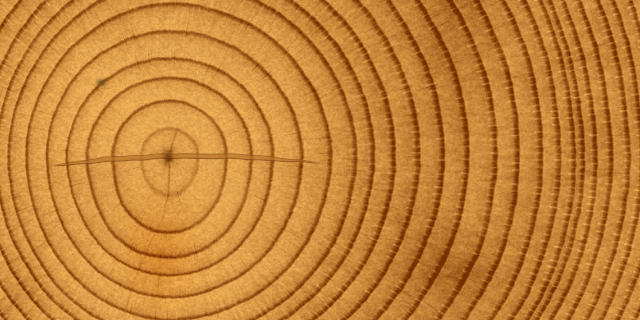
Reproduce this texture procedurally as a Shadertoy shader.

```glsl
// Cross-cut wood: growth rings around an off-centre pith, with rays and cracks.
// A direction-dependent radius bends the rings; polar cells scatter the rays
// and checks, and layered value noise supplies stains and fine grain.

const int RINGS = 24;
const float ringRadius[RINGS] = float[RINGS](
    .091, .180, .258, .323, .413, .504, .583, .640,
    .706, .781, .856, .934, 1.023, 1.094, 1.168, 1.224,
    1.270, 1.297, 1.336, 1.383, 1.437, 1.480, 1.530, 1.580);

float hash(vec2 p) {
    vec3 q = fract(vec3(p.xyx) * .1031);
    q += dot(q, q.yzx + 33.33);
    return fract((q.x + q.y) * q.z);
}

float noise(vec2 p) {
    vec2 i = floor(p), f = fract(p);
    f = f * f * (3. - 2. * f);
    return mix(mix(hash(i), hash(i + vec2(1, 0)), f.x),
               mix(hash(i + vec2(0, 1)), hash(i + vec2(1, 1)), f.x), f.y);
}

// Soft elliptical spot, one at its centre
float spot(vec2 p, vec2 centre, vec2 size) {
    vec2 d = (p - centre) / size;
    return exp(-dot(d, d));
}

// Thin stroke mask from a signed distance
float stroke(float d, float halfWidth, float soft) {
    return 1. - smoothstep(halfWidth - soft, halfWidth + soft, abs(d));
}

// Radius along the growth: narrower rings to the left, stretched core below
float growthRadius(vec2 q, float r) {
    vec2 dir = q / r;
    float left = pow(max(-dir.x, 0.), 1.5);
    float up = max(dir.y, 0.), down = max(-dir.y, 0.);
    float g = r + left * (.008 + .42 * max(r - .313, 0.));
    g += up * up * .055 * r;
    g += down * down * (.3 * max(r - .34, 0.) - .055 * smoothstep(0., .23, r));
    return g + .006 * (noise(q * 7. + 20.) - .5) + .003 * (noise(q * 23. + 50.) - .5);
}

void mainImage(out vec4 fragColor, in vec2 fragCoord) {
    vec2 p = fragCoord / iResolution.y;
    float px = 1. / iResolution.y;
    vec2 q = p - vec2(.526, .510);
    float r = length(q) + 1e-4;
    float turn = atan(q.y, q.x) / 6.28318 + .5;
    float g = growthRadius(q, r);

    // Rings: a dark core with a soft inner tail and a crisp outer edge
    float ring = 0., nearest = 9., nearRadius = 0.;
    float ragged = .003 * (noise(vec2(turn * 330., g * 9.)) - .5);
    for (int i = 0; i < RINGS; i++) {
        float d = g - ringRadius[i] + ragged - .002;
        float age = smoothstep(.2, .8, ringRadius[i]);
        float w = mix(.0075, .0145, age) * (ringRadius[i] > 1.25 ? .85 : 1.);
        float dark = d < 0. ? max(exp(-d * d / (w * w)), .5 * exp(d / (1.9 * w)))
                            : 1. - smoothstep(0., .006 + px, d);
        ring = max(ring, dark * (i == 0 ? .42 : mix(.84, 1., age)));
        if (abs(d) < abs(nearest)) {
            nearest = d;
            nearRadius = ringRadius[i];
        }
    }
    ring *= .85 + .3 * noise(q * 9.);

    // Pale rays crossing each ring, short and closely spaced
    float rayCell = turn * floor(290. * nearRadius);
    float rayHash = hash(vec2(floor(rayCell), floor(nearRadius * 500.)));
    float ray = 1. - smoothstep(.04, .22, abs(fract(rayCell) - .35 - .3 * rayHash));
    ray *= 1. - smoothstep(.006, .012 + .009 * rayHash, abs(nearest + .007));
    ray *= smoothstep(.4, .75, g) * (.4 + .6 * rayHash);

    // Short dark radial checks, as many per turn as each band has room for
    float band = floor(r * 11.);
    vec2 checkCell = vec2(turn * floor(13. * (band + 1.)), r * 11.);
    float checkHash = hash(floor(checkCell) + 7.);
    float across = (fract(checkCell.x) - .2 - .6 * fract(checkHash * 17.)) * .044;
    float along = fract(checkCell.y);
    float check = stroke(across, .0012, .0015 + px * .5) * step(.74, checkHash);
    check *= smoothstep(0., .25, along) * (1. - smoothstep(.5, .8, along));
    check *= smoothstep(.07, .12, r);

    // Broad shading and stains
    float tone = 1.03 - .13 * smoothstep(.55, 1.15, p.x) - .05 * smoothstep(.35, .05, p.x);
    tone += .12 * (noise(p * 3.) - .5) + .10 * (noise(p * 11.) - .5);
    tone -= .28 * spot(p, vec2(1.42, .95), vec2(.13, .26));
    tone -= .26 * spot(p, vec2(1.38, .18), vec2(.16, .14));
    tone -= .20 * spot(p, vec2(1.46, .15), vec2(.09, .035));
    tone -= .09 * spot(p, vec2(1.30, .5), vec2(.17, .6));
    float stain = spot(p, vec2(.50, .20), vec2(.10, .15));
    tone -= .16 * stain;

    // Radial fibre and fine grain
    tone += .20 * smoothstep(.1, .6, r) * (noise(vec2(turn * 600., r * 28.)) - .5);
    tone += .20 * (noise(p * vec2(110., 170.)) - .5);
    tone += .22 * (noise(p * 250.) - .5);
    tone -= .96 * ring;
    tone += .42 * ray;
    tone -= .30 * check;

    // Vertical split below the pith, and a short one above
    float bend = .527 - .13 * smoothstep(.42, .02, p.y) + .006 * (noise(p.yy * 25.) - .5);
    float lower = smoothstep(.01, .05, p.y) * (1. - smoothstep(.48, .51, p.y));
    tone -= stroke(p.x - bend, .0015, .002 + px) * lower * mix(.25, .6, smoothstep(.32, .45, p.y));
    float upper = smoothstep(.51, .53, p.y) * (1. - smoothstep(.58, .61, p.y));
    tone -= .4 * upper * stroke(q.x - .32 * q.y, .0015, .002 + px);

    // Pith
    tone -= .7 * spot(q, vec2(0), vec2(.022, .028)) * (.2 + 1.2 * noise(p * 110.));
    tone -= .10 * spot(q, vec2(0), vec2(.07));

    vec3 col = mix(vec3(.53, .25, .03), vec3(.88, .63, .30), clamp(tone, -.18, 1.18));
    col *= mix(vec3(1), vec3(1.03, .96, .75), stain);

    // Long arched crack with dark rims, tapering to both ends
    float arch = p.y - .513 + .155 * (p.x - .612) * (p.x - .612) + .004 * (noise(p.xx * 18.) - .5);
    float taper = smoothstep(.15, .34, p.x) * (1. - smoothstep(.78, 1., p.x));
    float present = smoothstep(.15, .19, p.x) * (1. - smoothstep(.97, 1.01, p.x));
    float width = .0015 + .0055 * taper;
    float body = stroke(arch, width, .002 + px * .5) * present;
    float rim = stroke(abs(arch) - width, .001, .0015 + px * .5) * present;
    col = mix(col, vec3(.72, .45, .16), .7 * body);
    col = mix(col, vec3(.43, .21, .04), rim * (arch < 0. ? .8 : .55));
    col = mix(col, vec3(.30, .14, .04), .6 * spot(q, vec2(0), vec2(.012, .016)));

    // Small grey-green fleck
    col = mix(col, vec3(.38, .30, .13), .75 * spot(p, vec2(.316, .743), vec2(.014, .010)));
    fragColor = vec4(col, 1.);
}
```
